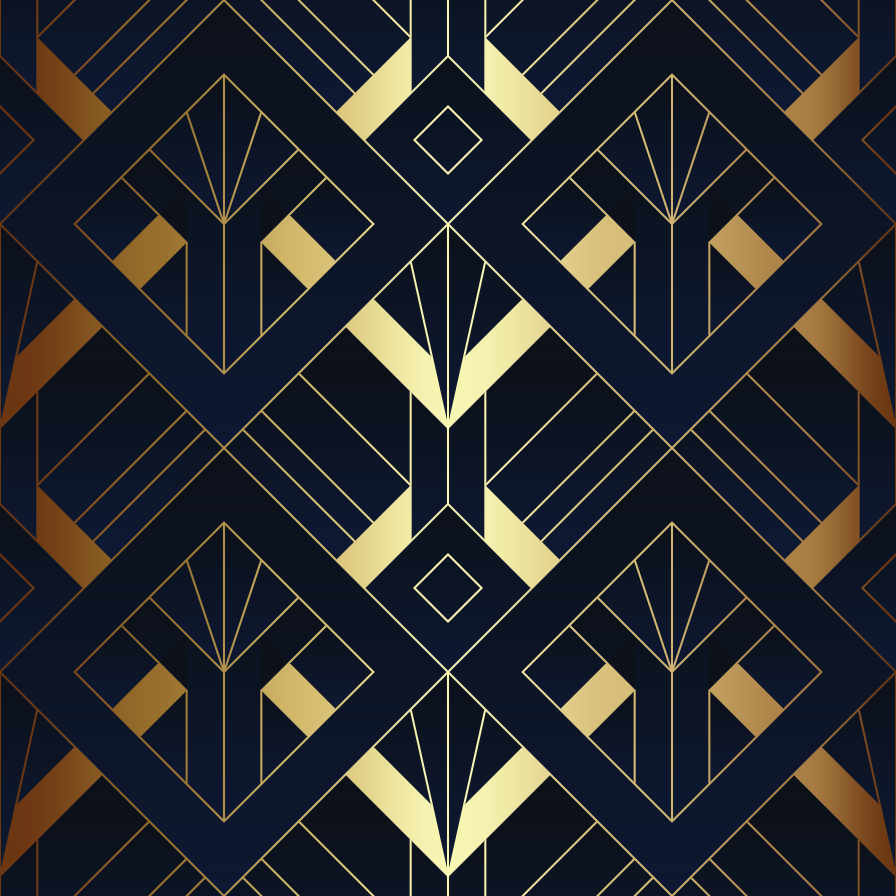
A Shadertoy shader for this pattern:

```glsl
const float DIAG = 0.7071;

float segment(vec2 p, vec2 a, vec2 b) {
    vec2 pa = p - a, ba = b - a;
    return length(pa - ba * clamp(dot(pa, ba) / dot(ba, ba), 0.0, 1.0));
}

float rhombus(vec2 p, float r) {
    return (abs(p.x) + abs(p.y) - r) * DIAG;
}

// Horizontal metal ramp: copper, pale gold, copper
vec3 goldRamp(float x) {
    vec3 col = mix(vec3(0.42, 0.21, 0.07), vec3(0.59, 0.43, 0.17), smoothstep(0.01, 0.18, x));
    col = mix(col, vec3(0.83, 0.73, 0.43), smoothstep(0.16, 0.35, x));
    col = mix(col, vec3(0.97, 0.96, 0.70), smoothstep(0.33, 0.50, x));
    col = mix(col, vec3(0.84, 0.74, 0.47), smoothstep(0.51, 0.70, x));
    col = mix(col, vec3(0.67, 0.50, 0.27), smoothstep(0.70, 0.90, x));
    return mix(col, vec3(0.42, 0.22, 0.07), smoothstep(0.89, 1.0, x));
}

// Each motif returns line distance, gold fill distance and panel shade.
// p is mirrored in x, with y pointing down.
vec3 framedFan(vec2 p) {
    float s = p.x + p.y, d = p.x - p.y;
    float frame = rhombus(p, 8.0);
    if (frame > 0.0) return vec3(frame, 1.0, (p.y + 12.0) / 24.0);

    float line = min(-frame, p.x);
    line = min(line, segment(p, vec2(0.0), vec2(2.0, -6.0)));
    line = min(line, segment(p, vec2(0.0), vec2(4.0, -4.0)));
    line = min(line, segment(p, vec2(2.0, 1.0), vec2(5.5, -2.5)));
    line = min(line, segment(p, vec2(2.0, 1.0), vec2(2.0, 6.0)));

    float band = max(abs(s - 5.5) - 2.5, abs(d - 2.5) - 1.5) * DIAG;

    float shade = (p.y + 4.0) / 12.0;
    if (s < 0.0) shade = (p.y + 8.0) / 8.0;
    else if (s > 3.0 && d > 4.0) shade = (p.y + 2.5) / 4.5;
    else if (p.x > 2.0 && d < 4.0) shade = (p.y - 1.0) / 5.0;
    return vec3(line, band, shade);
}

vec3 chevronColumn(vec2 p) {
    float s = p.x + p.y, d = p.x - p.y;

    // Central stem, rays, column and lozenge
    float line = segment(p, vec2(0.0, -12.0), vec2(0.0, 3.0));
    line = min(line, segment(p, vec2(2.0, -10.0), vec2(0.0, -1.0)));
    line = min(line, segment(p, vec2(2.0, -3.0), vec2(2.0, 5.0)));
    line = min(line, segment(p, vec2(0.0, 3.0), vec2(4.5, 7.5)));
    line = min(line, abs(rhombus(p - vec2(0.0, 7.5), 1.8)));

    // Slanted side stripes
    for (int i = 0; i < 3; i++) {
        float k = i == 0 ? 2.0 : 3.0 + float(i);
        line = min(line, segment(p, vec2(k), vec2(k + 6.0, k - 6.0)));
    }

    float chevron = max((abs(s + 2.5) - 1.5) * DIAG, -(9.0 * p.x + 2.0 * p.y + 2.0) / 9.22);
    float foot = max((abs(d + 1.5) - 1.5) * DIAG, 2.0 - p.x);

    float shade = (p.y + 4.0) / 9.0;
    if (s < -1.0) shade = (p.y + 12.0) / 10.0;
    else if (d < -3.0) shade = (p.y - 3.0) / 9.0;
    else if (p.x < 2.0) shade = (p.y + 3.0) / 8.0;
    return vec3(line, min(chevron, foot), shade);
}

void mainImage(out vec4 fragColor, in vec2 fragCoord) {
    vec2 uv = fragCoord / iResolution.xy;
    float pixel = 48.0 / min(iResolution.x, iResolution.y);

    // Two tiles each way, 24 units per tile
    vec2 grid = vec2(uv.x, 1.0 - uv.y) * 48.0;
    vec2 fanPos = mod(grid, 24.0) - 12.0;
    vec2 columnPos = mod(grid + 12.0, 24.0) - 12.0;
    float border = rhombus(fanPos, 12.0);
    vec3 motif = border < 0.0
        ? framedFan(vec2(abs(fanPos.x), fanPos.y))
        : chevronColumn(vec2(abs(columnPos.x), columnPos.y));

    // Navy panels with faint horizontal banding
    float shade = clamp(motif.z, 0.0, 1.0) + 0.03 * sin(grid.y * 8.0);
    vec3 col = mix(vec3(0.048, 0.065, 0.10), vec3(0.05, 0.095, 0.195), shade);

    // Gold lines and fills
    float ink = min(min(motif.x, abs(border)) - 0.055, motif.y);
    col = mix(col, goldRamp(uv.x), clamp(0.5 - ink / pixel, 0.0, 1.0));
    fragColor = vec4(col, 1.0);
}
```
